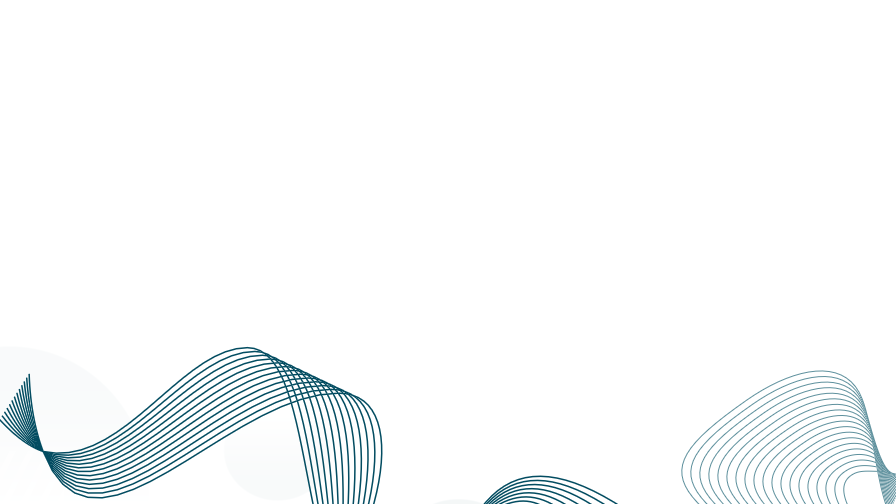
Reproduce this background procedurally as a Shadertoy shader.

```glsl
// Draws twisting ribbons of fine teal strands along the foot of a white page.

// Distance to one strand of a ribbon. Each control point holds the
// first strand's position in xy and the last strand's in zw.
float strand(vec2 p, float t, vec4 a, vec4 b, vec4 c, vec4 d) {
    vec2 p0 = mix(a.xy, a.zw, t), p1 = mix(b.xy, b.zw, t);
    vec2 p2 = mix(c.xy, c.zw, t), p3 = mix(d.xy, d.zw, t);
    vec2 last = p0;
    float nearest = 1e6;
    for (int i = 1; i <= 18; i++) {
        float u = float(i) / 18.0, v = 1.0 - u;
        vec2 next = v*v*v*p0 + 3.0*v*v*u*p1 + 3.0*v*u*u*p2 + u*u*u*p3;
        vec2 along = next - last, q = p - last;
        q -= along * clamp(dot(q, along) / dot(along, along), 0.0, 1.0);
        nearest = min(nearest, dot(q, q));
        last = next;
    }
    return sqrt(nearest);
}

// Antialiased coverage of a line, also for widths below one pixel
float ink(float dist, float width, float pixel) {
    float edge = 0.5 * (max(width, pixel) + pixel) - dist;
    return clamp(edge / pixel, 0.0, 1.0) * min(1.0, width / pixel);
}

// Soft-edged ellipse
float disc(vec2 p, vec2 centre, vec2 radius, float pixel) {
    float d = (length((p - centre) / radius) - 1.0) * min(radius.x, radius.y);
    return 1.0 - smoothstep(-pixel, pixel, d);
}

float leftRibbon(vec2 p) {
    float d = 1e3;
    for (int i = 0; i < 13; i++) {
        float t = float(i) / 12.0;
        d = min(d, strand(p, t, vec4(0, 72, 25, 111), vec4(12, 59, 26, 80),
                                vec4(25, 49, 32, 58), vec4(37, 45, 37, 45)));
        d = min(d, strand(p, t, vec4(37, 45, 37, 45), vec4(105, 30, 80, -68),
                                vec4(155, 134, 195, 95), vec4(212, 134, 290, 95)));
        d = min(d, strand(p, t, vec4(212, 134, 290, 95), vec4(248, 134, 330, 95),
                                vec4(255, 62, 335, 47), vec4(270, -8, 318, -8)));
    }
    return d;
}

float middleRibbon(vec2 p) {
    float d = 1e3;
    for (int i = 0; i < 8; i++)
        d = min(d, strand(p, float(i) / 7.0, vec4(412, -4, 418, -10), vec4(440, 34, 440, 2),
                                             vec4(480, 32, 455, 2), vec4(535, -4, 465, -10)));
    return d;
}

float rightRibbon(vec2 p) {
    float d = 1e3;
    for (int i = 0; i < 19; i++) {
        float t = float(i) / 18.0;
        d = min(d, strand(p, t, vec4(603, -4, 728, -4), vec4(570, 27, 722, 8),
                                vec4(580, 47, 720, 20), vec4(640, 89, 732, 26)));
        d = min(d, strand(p, t, vec4(640, 89, 732, 26), vec4(680, 117, 738, 29),
                                vec4(725, 127, 745, 28), vec4(739, 90, 754, 28)));
        d = min(d, strand(p, t, vec4(739, 90, 754, 28), vec4(749, 64, 760, 28),
                                vec4(750, 22, 765, 26), vec4(762, -8, 775, 24)));
    }
    return d;
}

void mainImage(out vec4 fragColor, in vec2 fragCoord) {
    // The canvas is 432 units tall
    float pixel = 432.0 / iResolution.y;
    vec2 p = fragCoord * pixel;
    vec3 color = vec3(1.0);

    // Pale shapes behind the ribbons, with faint diagonal bars in the corner
    vec3 mist = vec3(0.955, 0.967, 0.97);
    float hill = disc(p, vec2(8, 10), vec2(120, 125), pixel);
    color = mix(color, mist, 0.55 * hill * smoothstep(-20.0, 110.0, p.y));
    float bars = smoothstep(0.3, 0.6, sin((p.x - 0.5 * p.y) * 0.4));
    color = mix(color, vec3(1), 0.5 * bars * step(p.x, 55.0) * step(p.y, 45.0));
    color = mix(color, mist, 0.6 * disc(p, vec2(238, 46), vec2(46, 43), pixel)
                                 * smoothstep(85.0, 15.0, p.y));
    color = mix(color, mist, disc(p, vec2(393, -14), vec2(34, 18), pixel));

    // Ribbons, each evaluated only near its own area
    if (p.y < 140.0) {
        vec3 deepTeal = vec3(0.01, 0.30, 0.38);
        vec3 softTeal = vec3(0.36, 0.56, 0.61);
        if (p.x < 340.0)
            color = mix(color, deepTeal, ink(leftRibbon(p), 1.3, pixel));
        else if (p.x > 405.0 && p.x < 545.0)
            color = mix(color, deepTeal, ink(middleRibbon(p), 1.3, pixel));
        else if (p.x > 575.0)
            color = mix(color, softTeal, ink(rightRibbon(p), 0.85, pixel));
    }
    fragColor = vec4(color, 1.0);
}
```
